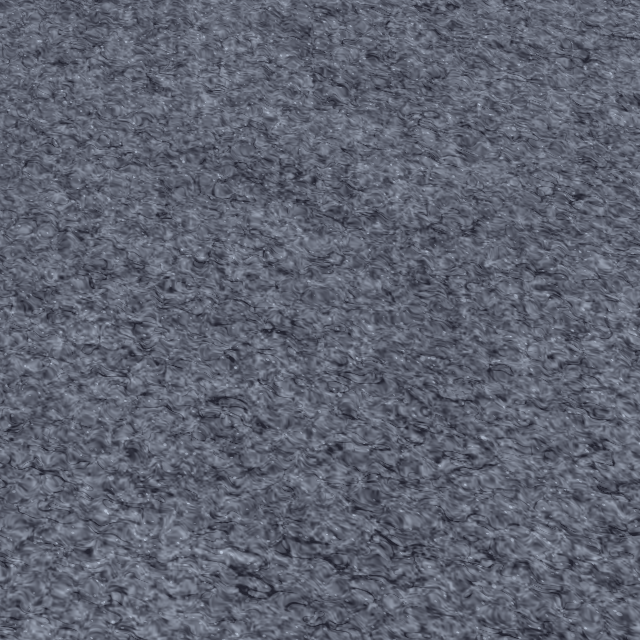
Write a WebGL 1 fragment shader that draws this texture.

```glsl
precision highp float;
// Worn asphalt seen at a slant: layered value noise makes the flattened grain,
// noise contours make the short dark cracks, and jittered cells scatter
// pale stones, bright flecks and dark pits. Grain gets finer with distance.
uniform vec2 u_resolution;

const vec3 TAR_DARK = vec3(0.24, 0.25, 0.30);
const vec3 GRIT_PALE = vec3(0.58, 0.61, 0.67);

float hash(vec2 p) {
  return fract(sin(dot(p, vec2(127.1, 311.7))) * 43758.5453);
}

vec2 hash2(vec2 p) {
  return vec2(hash(p), hash(p + 57.3));
}

float noise(vec2 p) {
  vec2 cell = floor(p);
  vec2 f = fract(p);
  f = f * f * (3.0 - 2.0 * f);
  float low = mix(hash(cell), hash(cell + vec2(1.0, 0.0)), f.x);
  float high = mix(hash(cell + vec2(0.0, 1.0)), hash(cell + 1.0), f.x);
  return mix(low, high, f.y);
}

// Noise centred on zero.
float grain(vec2 p, vec2 frequency, float seed) {
  return noise(p * frequency + seed) - 0.5;
}

// Maps the canvas to the receding road plane.
vec2 roadPlane(vec2 uv) {
  return vec2((uv.x - 0.5) * (1.0 + 0.45 * uv.y), uv.y + 0.28 * uv.y * uv.y);
}

// Scattered tilted ellipses, one per cell at most; radius is in cell units.
float scatter(vec2 p, float density, float chance, float radius, float softness, float seed) {
  vec2 q = p * density + seed;
  vec2 home = floor(q);
  float cover = 0.0;
  for (int j = -1; j <= 1; j++) {
    for (int i = -1; i <= 1; i++) {
      vec2 cell = home + vec2(float(i), float(j));
      vec2 d = q - cell - hash2(cell + seed);
      float tilt = -0.9 * hash(cell + 13.7);
      float c = cos(tilt);
      float s = sin(tilt);
      d = vec2(c * d.x + s * d.y, c * d.y - s * d.x);
      d.y *= mix(1.1, 2.1, hash(cell + 29.1));
      float size = radius * mix(0.5, 1.0, hash(cell + 41.9));
      float blob = 1.0 - smoothstep(1.0 - softness, 1.0 + softness, length(d) / size);
      float present = step(hash(cell + 71.3), chance);
      cover = max(cover, blob * present * mix(0.5, 1.0, hash(cell + 83.5)));
    }
  }
  return cover;
}

// Thin contour lines of noise, broken up by a coarser mask.
float cracks(vec2 p, vec2 frequency, float seed) {
  float line = 1.0 - smoothstep(0.02, 0.11, abs(grain(p, frequency, seed)));
  float mask = smoothstep(0.48, 0.72, noise(p * frequency * 0.6 + seed * 2.0));
  return line * mask;
}

float asphaltGrain(vec2 p) {
  float tone = 0.14 * grain(p, vec2(5.0, 7.0), 3.1);
  tone += 0.24 * grain(p, vec2(24.0, 40.0), 11.7);
  tone += 0.46 * grain(p, vec2(62.0, 100.0), 23.9);
  tone += 0.58 * grain(p, vec2(125.0, 185.0), 37.3);
  tone += 0.50 * grain(p, vec2(220.0, 290.0), 51.1);
  return tone;
}

void main() {
  vec2 uv = gl_FragCoord.xy / u_resolution;
  vec2 road = roadPlane(uv);

  // Grain leans slightly down to the right and wavers.
  vec2 warp = vec2(grain(road, vec2(45.0), 5.3), grain(road, vec2(45.0), 9.7));
  vec2 bent = vec2(road.x, road.y + 0.2 * road.x) + 0.012 * warp;

  float contrast = mix(1.1, 0.88, uv.y);
  float tone = 0.43 + contrast * asphaltGrain(bent);

  // Pale stones, each keeping some of the surface grain.
  vec2 ragged = road + 0.008 * warp;
  float largeStone = scatter(ragged, 6.0, 0.22, 0.15, 0.2, 17.0);
  float smallStone = scatter(ragged, 17.0, 0.22, 0.19, 0.25, 31.0);
  tone = mix(tone, 0.68 + 0.25 * (tone - 0.43), 0.75 * largeStone);
  tone = mix(tone, 0.72 + 0.25 * (tone - 0.43), 0.75 * smallStone);

  // Cracks and pits.
  tone -= 0.38 * contrast * cracks(bent, vec2(30.0, 72.0), 43.0);
  tone -= 0.28 * contrast * cracks(bent, vec2(55.0, 125.0), 67.0);
  tone -= 0.55 * scatter(ragged, 11.0, 0.08, 0.1, 0.5, 59.0);

  // Bright flecks of exposed grit.
  tone += 0.55 * scatter(road, 62.0, 0.3, 0.2, 0.45, 73.0);
  tone += 0.6 * scatter(road, 20.0, 0.1, 0.11, 0.35, 97.0);

  vec3 color = mix(TAR_DARK, GRIT_PALE, clamp(tone, -0.3, 1.5));
  gl_FragColor = vec4(color, 1.0);
}
```
